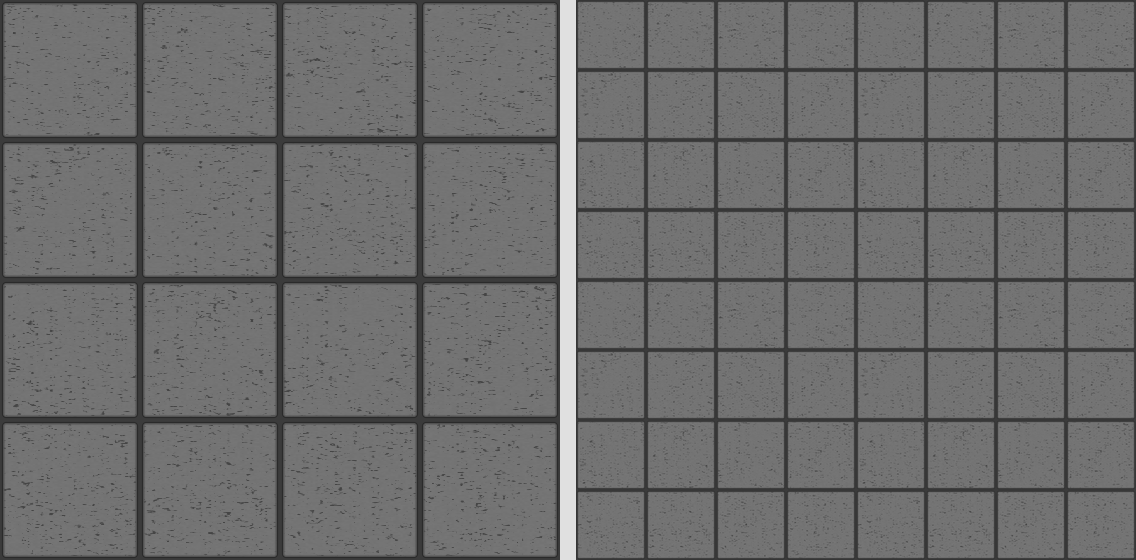
Left, the tile; right, the same tile 2 across and 2 down.
This texture is drawn by a WebGL 2 fragment shader. Its source:

```glsl
#version 300 es
precision highp float;
// Square grey tiles with softly shaded rounded edges in dark grout,
// flecked with short horizontal streaks. Tiles come from a rounded box
// distance, flecks from thresholded, stretched noise that wraps.

#define TILES 4.0
#define HALF_GAP 0.021
#define CORNER 0.024
#define RIM_WIDTH 0.021
#define GROOVE_WIDTH 0.012
#define FLECK_START 0.66
#define FLECK_FULL 0.90
#define FLECK_STRENGTH 0.75
#define GRAIN 0.018

uniform vec2 u_resolution;
out vec4 fragColor;

const vec3 TILE_COLOR = vec3(0.455);
const vec3 RIM_COLOR = vec3(0.31);
const vec3 FLECK_COLOR = vec3(0.21);
const vec3 GROUT_COLOR = vec3(0.232);
const vec3 GROOVE_COLOR = vec3(0.165);

float hash(vec2 p) {
    return fract(sin(dot(p, vec2(127.1, 311.7))) * 43758.5453);
}

// Value noise over the unit square, wrapping after a whole number of cells.
float wrapNoise(vec2 uv, vec2 cells, float seed) {
    vec2 p = uv * cells;
    vec2 i = floor(p);
    vec2 f = fract(p);
    f = f * f * (3.0 - 2.0 * f);
    vec2 a = mod(i, cells);
    vec2 b = mod(i + 1.0, cells);
    float low = mix(hash(a + seed), hash(vec2(b.x, a.y) + seed), f.x);
    float high = mix(hash(vec2(a.x, b.y) + seed), hash(b + seed), f.x);
    return mix(low, high, f.y);
}

float roundedBox(vec2 p, float halfSize, float radius) {
    vec2 q = abs(p) - halfSize + radius;
    return length(max(q, 0.0)) + min(max(q.x, q.y), 0.0) - radius;
}

// Thin broken streaks, gently tilted by a slow vertical shift.
float flecks(vec2 uv) {
    float shift = wrapNoise(uv, vec2(48.0, 32.0), 7.0) - 0.5;
    vec2 bent = uv + vec2(0.0, 0.006 * shift);
    float streak = wrapNoise(bent, vec2(120.0, 400.0), 19.0);
    float broken = wrapNoise(bent, vec2(330.0, 450.0), 43.0);
    float density = wrapNoise(uv, vec2(28.0, 40.0), 71.0) - 0.5;
    float n = 0.68 * streak + 0.32 * broken + 0.10 * density;
    return smoothstep(FLECK_START, FLECK_FULL, n);
}

void main() {
    vec2 uv = gl_FragCoord.xy / u_resolution;
    vec2 p = fract(uv * TILES) - 0.5;
    float d = roundedBox(p, 0.5 - HALF_GAP, CORNER);
    float pixel = TILES / min(u_resolution.x, u_resolution.y);

    // Tile face: fine grain, flecks, then a darkened rim.
    vec3 face = TILE_COLOR;
    face += GRAIN * (wrapNoise(uv, vec2(230.0, 410.0), 97.0) - 0.5);
    face = mix(face, FLECK_COLOR, FLECK_STRENGTH * flecks(uv));
    float rim = 1.0 - smoothstep(0.0, RIM_WIDTH, -d);
    face = mix(face, RIM_COLOR, rim);

    // Grout: darkest in the groove beside each tile.
    float raised = smoothstep(0.3 * GROOVE_WIDTH, GROOVE_WIDTH, d);
    vec3 grout = mix(GROOVE_COLOR, GROUT_COLOR, raised);

    float outside = smoothstep(-0.5 * pixel, 0.5 * pixel, d);
    fragColor = vec4(mix(face, grout, outside), 1.0);
}
```
